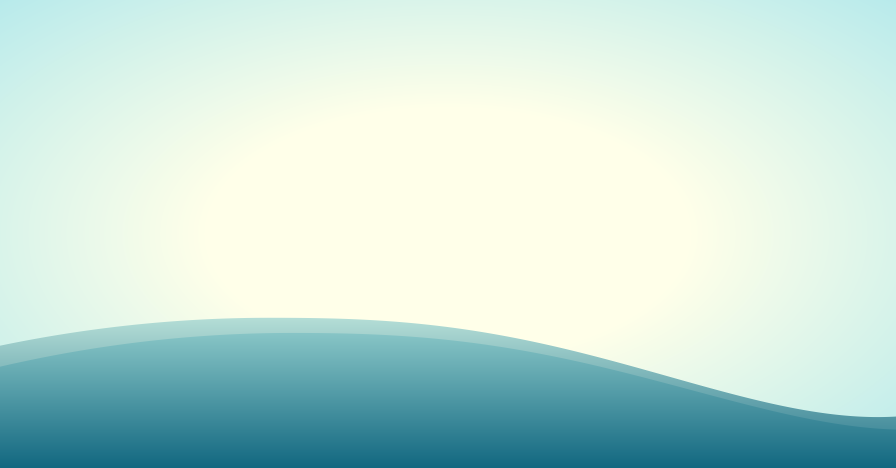
Reproduce this background procedurally as a WebGL 2 fragment shader.

```glsl
#version 300 es
precision highp float;
// A calm seaside-like backdrop: a cream elliptical glow fading to pale aqua,
// above two smooth teal hills. Each hill is a polynomial skyline around its
// crest, filled with a vertical gradient and blended over the sky.
uniform vec2 u_resolution;
out vec4 fragColor;

// Skyline height: a parabola left of the crest, a long settling slope right of it.
float skyline(float x, vec2 crest, float leftBend, vec3 rightBend) {
    float v = x - crest.x;
    float bend = v < 0.0 ? leftBend : rightBend.x + v * (rightBend.y + v * rightBend.z);
    return crest.y - v * v * bend;
}

// Smooth coverage below a skyline, about one pixel wide.
float below(float y, float edge) {
    return clamp((edge - y) * u_resolution.y + 0.5, 0.0, 1.0);
}

void main() {
    vec2 uv = gl_FragCoord.xy / u_resolution;

    // Glow: flat cream core, then a linear fade that ends at the corners
    float radius = length(uv - 0.5) / 0.7071;
    float fade = clamp((radius - 0.38) / 0.62, 0.0, 1.0);
    vec3 color = mix(vec3(1.0, 1.0, 0.914), vec3(0.72, 0.918, 0.922), fade);

    // Pale hill behind
    float backEdge = skyline(uv.x, vec2(0.3, 0.321), 0.663, vec3(0.152, 2.256, -2.654));
    vec3 backColor = mix(vec3(0.13, 0.45, 0.54), vec3(0.71, 0.87, 0.84), uv.y / 0.321);
    color = mix(color, backColor, below(uv.y, backEdge));

    // Deeper hill in front
    float frontEdge = skyline(uv.x, vec2(0.3255, 0.2886), 0.681, vec3(0.237, 1.864, -2.287));
    vec3 frontColor = mix(vec3(0.07, 0.405, 0.502), vec3(0.53, 0.772, 0.776), uv.y / 0.2886);
    color = mix(color, frontColor, below(uv.y, frontEdge));

    fragColor = vec4(color, 1.0);
}
```
